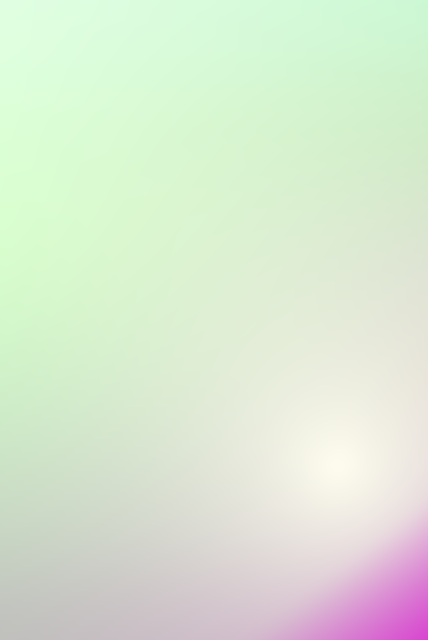
Reproduce this background procedurally as a Shadertoy shader.

```glsl
// Soft mint to grey-rose gradient with a cream glow and a magenta corner.

const int STOPS = 6;

// Edge colours, evenly spaced from top to bottom
const vec3 LEFT_EDGE[STOPS] = vec3[STOPS](
    vec3(0.878, 1.000, 0.886), vec3(0.858, 1.000, 0.838),
    vec3(0.835, 0.990, 0.795), vec3(0.795, 0.935, 0.772),
    vec3(0.768, 0.840, 0.752), vec3(0.734, 0.734, 0.727));
const vec3 RIGHT_EDGE[STOPS] = vec3[STOPS](
    vec3(0.795, 0.970, 0.826), vec3(0.800, 0.922, 0.773),
    vec3(0.833, 0.869, 0.797), vec3(0.850, 0.825, 0.805),
    vec3(0.820, 0.740, 0.800), vec3(0.790, 0.610, 0.775));
const float SIDE_BIAS = 1.15;

const vec3 GLOW_COLOR = vec3(1.0, 1.0, 0.94);
const vec2 GLOW_CENTER = vec2(0.79, 0.272);
const float GLOW_STRENGTH = 0.94;
const float GLOW_REACH = 0.33;
const float GLOW_CORE = 0.025;

const vec3 CORNER_COLOR = vec3(0.85, 0.27, 0.82);
const vec2 CORNER_SIZE = vec2(0.414, 0.22);
const float CORNER_SOFTNESS = 0.10;

// Catmull-Rom curve through the stops
vec3 sampleStops(vec3 stops[STOPS], float t) {
    float position = clamp(t, 0.0, 1.0) * float(STOPS - 1);
    int i = min(int(position), STOPS - 2);
    float f = position - float(i);
    vec3 a = stops[max(i - 1, 0)];
    vec3 b = stops[i];
    vec3 c = stops[i + 1];
    vec3 d = stops[min(i + 2, STOPS - 1)];
    return b + 0.5 * f * (c - a + f * (2.0 * a - 5.0 * b + 4.0 * c - d
        + f * (3.0 * (b - c) + d - a)));
}

// Exponential falloff with a rounded centre
float glowAmount(vec2 uv) {
    vec2 offset = uv - GLOW_CENTER;
    offset.y *= iResolution.y / iResolution.x;
    float radius = sqrt(dot(offset, offset) + GLOW_CORE * GLOW_CORE) - GLOW_CORE;
    return GLOW_STRENGTH * exp(-radius / GLOW_REACH);
}

// Diagonal ramp into the lower right corner
float cornerAmount(vec2 uv) {
    vec2 inset = vec2(1.0 - uv.x, uv.y) / CORNER_SIZE;
    float ramp = 1.0 - inset.x - inset.y;
    float softRamp = 0.5 * (ramp + sqrt(ramp * ramp + CORNER_SOFTNESS * CORNER_SOFTNESS));
    return clamp(softRamp, 0.0, 1.0);
}

void mainImage(out vec4 fragColor, in vec2 fragCoord) {
    vec2 uv = fragCoord / iResolution.xy;
    float depth = 1.0 - uv.y;

    vec3 color = mix(sampleStops(LEFT_EDGE, depth), sampleStops(RIGHT_EDGE, depth),
        pow(uv.x, SIDE_BIAS));
    color = mix(color, GLOW_COLOR, glowAmount(uv));
    color = mix(color, CORNER_COLOR, cornerAmount(uv));

    fragColor = vec4(clamp(color, 0.0, 1.0), 1.0);
}
```
